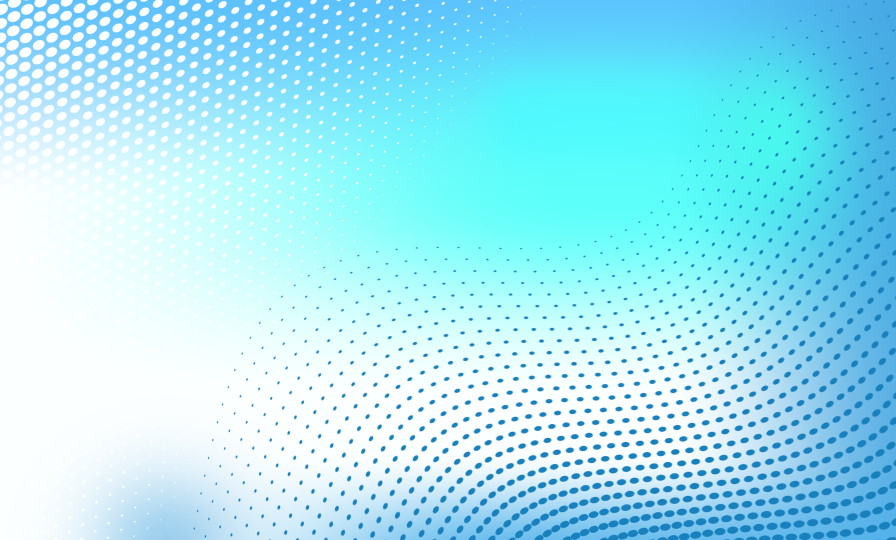
This background is drawn by a Shadertoy shader. Its source:

```glsl
// Soft cyan and white gradient with two halftone fields: a slanted white one and a wavy blue one.
#define ROWS 24.0          // rows between the two guide curves
#define DOTS_PER_ROW 58.0
#define BLUE_DOT_MIN 0.0011
#define BLUE_DOT_GROWTH 0.00022
#define WHITE_DOT_MAX 0.0106
#define WHITE_PITCH vec2(0.0285, 0.0225)
#define WHITE_TILT 0.52

const float PI = 3.14159265;
const vec3 WHITE = vec3(0.99, 1.0, 1.0);
const vec3 AQUA  = vec3(0.36, 1.0, 0.98);
const vec3 SKY   = vec3(0.36, 0.75, 0.99);
const vec3 BLUE  = vec3(0.27, 0.65, 0.88);
const vec3 INK   = vec3(0.09, 0.50, 0.74);

// Elliptic falloff, 1 at the centre
float glow(vec2 p, vec2 centre, vec2 radius) {
    vec2 q = (p - centre) / radius;
    return exp(-dot(q, q));
}

float roundBox(vec2 p, vec2 halfSize, float corner) {
    vec2 q = abs(p) - halfSize + corner;
    return length(max(q, 0.0)) + min(max(q.x, q.y), 0.0) - corner;
}

float coverage(float dist, float pixel) {
    return 1.0 - smoothstep(-0.7 * pixel, 0.7 * pixel, dist);
}

// Guide curves: a straight line bent by four harmonics
vec2 outerCurve(float t) {
    vec4 s = sin(PI * t * vec4(1, 2, 3, 4));
    return vec2(0.348 + 1.322 * t + dot(s, vec4(-0.097, -0.082, -0.053, 0.027)),
               -0.043 + 1.043 * t + dot(s, vec4(0.112, 0.082, 0.051, -0.042)));
}

vec2 innerCurve(float t) {
    vec4 s = sin(PI * t * vec4(1, 2, 3, 4));
    return vec2(0.826 + 1.043 * t + dot(s, vec4(-0.054, -0.041, 0.018, 0.0)),
               -0.391 + 0.783 * t + dot(s, vec4(0.026, 0.125, -0.004, 0.015)));
}

vec3 background(vec2 p) {
    vec3 col = mix(WHITE, AQUA, smoothstep(0.25, 0.65, p.y) * smoothstep(-0.05, 1.1, p.x));
    col = mix(col, SKY, smoothstep(0.62, 1.03, p.y));
    // Bright cyan centre with a faint rounded slab
    col = mix(col, AQUA, 0.75 * glow(p, vec2(1.10, 0.74), vec2(0.36, 0.16)));
    float slab = roundBox(p - vec2(1.12, 0.783), vec2(0.24, 0.10), 0.09);
    col = mix(col, vec3(0.27, 0.98, 1.0), 0.5 * (1.0 - smoothstep(-0.09, 0.03, slab)));
    // Blue right side, with a teal glow over its edge
    col = mix(col, BLUE, 0.92 * smoothstep(1.22, 1.72, p.x));
    col = mix(col, vec3(0.28, 1.0, 0.93), 0.8 * glow(p, vec2(1.43, 0.75), vec2(0.12, 0.14)));
    // Blue along the bottom and in the lower left
    float bottom = 1.0 - smoothstep(-0.04, 0.17, p.y);
    col = mix(col, vec3(0.32, 0.70, 0.92), 0.95 * bottom * smoothstep(0.3, 0.95, p.x));
    return mix(col, vec3(0.45, 0.73, 0.90), 0.7 * glow(p, vec2(0.31, -0.01), vec2(0.14, 0.13)));
}

// Staggered slanted lattice, shrinking to the right and downward
float whiteDots(vec2 p, float pixel) {
    vec2 bent = p + vec2(0.0, 0.02 * sin(4.0 * p.x + 1.0));
    float c = cos(WHITE_TILT), s = sin(WHITE_TILT);
    vec2 q = vec2(c * bent.x + s * bent.y, c * bent.y - s * bent.x) / WHITE_PITCH;
    q.x += 0.5 * mod(floor(q.y), 2.0);
    vec2 d = (fract(q) - 0.5) * WHITE_PITCH;
    float radius = WHITE_DOT_MAX - 0.0098 * p.x - 0.007 * (1.0 - p.y);
    radius = max(radius, 0.0035 * (1.0 - smoothstep(0.08, 0.3, p.x)));
    return coverage(length(d * vec2(0.8, 1.1)) - radius, pixel) * smoothstep(0.0, 0.0015, radius);
}

// Dots on rows blended from the outer to the inner curve
float blueDots(vec2 p, float pixel) {
    // Bisect for the ruling line through p
    float lo = 0.0, hi = 1.1;
    for (int i = 0; i < 16; i++) {
        float mid = 0.5 * (lo + hi);
        vec2 a = outerCurve(mid), dir = innerCurve(mid) - a, v = p - a;
        if (dir.x * v.y - dir.y * v.x > 0.0) lo = mid; else hi = mid;
    }
    float t = 0.5 * (lo + hi);
    vec2 a = outerCurve(t), across = innerCurve(t) - a;
    float depth = dot(p - a, across) / dot(across, across);
    float row = round(depth * ROWS);
    if (row < 0.0) return 0.0;

    // Offset to the nearest dot, back in canvas units
    float step_ = 0.002;
    vec2 along = (mix(outerCurve(t + step_), innerCurve(t + step_), depth)
                - mix(outerCurve(t - step_), innerCurve(t - step_), depth)) / (2.0 * step_);
    float column = t * DOTS_PER_ROW;
    vec2 offset = along * (column - round(column)) / DOTS_PER_ROW
                + across * (depth - row / ROWS);
    vec2 e = normalize(along);
    vec2 d = vec2(dot(offset, e) / 1.55, e.x * offset.y - e.y * offset.x);
    return coverage(length(d) - BLUE_DOT_MIN - BLUE_DOT_GROWTH * row, pixel);
}

void mainImage(out vec4 fragColor, in vec2 fragCoord) {
    float pixel = 1.0 / iResolution.y;
    vec2 p = fragCoord * pixel;
    vec3 col = background(p);
    col = mix(col, WHITE, whiteDots(p, pixel));
    col = mix(col, INK, blueDots(p, pixel));
    fragColor = vec4(col, 1.0);
}
```
